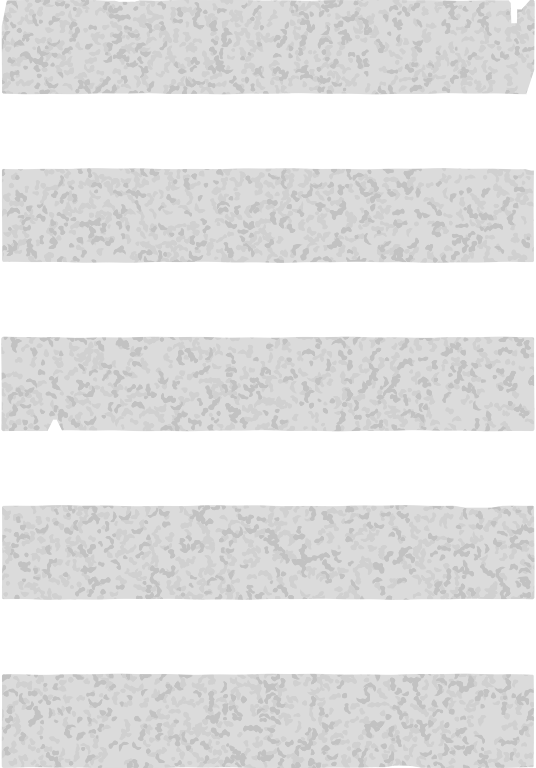
Reproduce this pattern procedurally as a Shadertoy shader.

```glsl
// Five wide grey bars on white, filled with clustered flakes and torn at a few edges.

// Lengths are fractions of the canvas height.
const float BAR_COUNT = 5.0;
const float BAR_PITCH = 0.2194;
const float BAR_HALF = 0.0609;
const float FIRST_CENTRE = 0.0612;
const float SIDE_MARGIN = 0.0024;
const float CORNER_RADIUS = 0.0025;
const float EDGE_WOBBLE = 0.0005;

const float FLAKE_CELL = 0.0125;
const int FLAKE_LAYERS = 2;
const float FLAKE_DENSITY = 0.61;
const float CLUSTERING = 0.17;
const float DARK_CHANCE = 0.38;
const vec2 FLAKE_RADIUS = vec2(0.0021, 0.0036);
const float FLAKE_MAX_HALF_LENGTH = 0.0062;

const float PAPER_TONE = 1.0;
const float BAR_TONE = 0.86;
const float LIGHT_FLAKE = 0.815;
const float DARK_FLAKE = 0.76;

vec4 hash4(vec2 p) {
    vec4 h = fract(p.xyxy * vec4(0.1031, 0.1030, 0.0973, 0.1099));
    h += dot(h, h.wzxy + 33.33);
    return fract((h.xxyz + h.yzzw) * h.zywx);
}

float coverage(float d, float pixel) {
    return 1.0 - smoothstep(-0.6 * pixel, 0.6 * pixel, d);
}

// Layered sines, roughly -1 to 1, that gather flakes into loose clusters.
float clusterField(vec2 p) {
    return 0.4 * sin(p.x * 23.0 + 2.0 * sin(p.y * 31.0))
         + 0.35 * sin(p.y * 67.0 + p.x * 38.0)
         + 0.25 * sin(p.x * 113.0 - p.y * 91.0);
}

// Bent, lumpy capsule lying along x.
float flakeDistance(vec2 p, float halfLength, float radius, float bend) {
    p.y += bend * p.x * p.x;
    float lump = 1.0 + 0.22 * sin(p.x * 800.0 + bend);
    p.x -= clamp(p.x, -halfLength, halfLength);
    return length(p) - radius * lump;
}

// Cellular scatter: each cell may hold one flake of either tone.
float flakeTone(vec2 p, float pixel) {
    float tone = BAR_TONE;
    for (int layer = 0; layer < FLAKE_LAYERS; layer++) {
        vec2 grid = p / FLAKE_CELL + float(layer) * vec2(37.4, 71.7);
        vec2 base = floor(grid);
        for (int j = -1; j <= 1; j++)
        for (int i = -1; i <= 1; i++) {
            vec2 cell = base + vec2(i, j);
            vec4 place = hash4(cell + 11.0);
            vec4 form = hash4(cell + 251.0);
            vec2 offset = (grid - cell - place.xy) * FLAKE_CELL;
            float chance = FLAKE_DENSITY + CLUSTERING * clusterField(p - offset);
            if (place.z > chance) continue;
            float angle = 6.2832 * place.w;
            float c = cos(angle), s = sin(angle);
            float d = flakeDistance(mat2(c, -s, s, c) * offset,
                                    form.x * FLAKE_MAX_HALF_LENGTH,
                                    mix(FLAKE_RADIUS.x, FLAKE_RADIUS.y, form.y),
                                    (form.z - 0.5) * 160.0);
            float ink = form.w < DARK_CHANCE ? DARK_FLAKE : LIGHT_FLAKE;
            tone = min(tone, mix(BAR_TONE, ink, coverage(d, pixel)));
        }
    }
    return tone;
}

// Tapered bite into an edge, positive inside; inset is the depth below that edge.
float bite(float dx, float inset, float halfWidth, float taper, float depth) {
    float side = (halfWidth - abs(dx) - taper * inset) / sqrt(1.0 + taper * taper);
    return min(side, depth - inset);
}

// Wear particular to each bar, counted upward from the bottom.
float tears(float x, float y, float row, float width) {
    float top = BAR_HALF - y, bottom = BAR_HALF + y;
    float cut = -1.0;
    if (row > 3.5) {
        cut = bite(x - width + 0.0285, top, 0.0045, 0.03, 0.030);
        cut = max(cut, bite(x - width + 0.022, top, 0.014, 0.9, 0.012));
        cut = max(cut, bite(x - width, bottom, 0.0125, 0.33, 0.05));
        cut = max(cut, bite(x, top, 0.009, 0.2, 0.05));
        cut = max(cut, bite(x - 0.165, top, 0.018, 4.0, 0.002));
    } else if (row > 2.5) {
        cut = bite(x - width, top, 0.016, 4.0, 0.0024);
    } else if (row > 1.5) {
        cut = bite(x - 0.0715, bottom, 0.0095, 0.5, 0.0145);
    } else if (row > 0.5) {
        cut = bite(x - width + 0.075, top, 0.032, 6.0, 0.0025);
    } else {
        cut = bite(x - 0.523, bottom, 0.026, 6.0, 0.0028);
    }
    return cut;
}

void mainImage(out vec4 fragColor, in vec2 fragCoord) {
    float pixel = 1.0 / iResolution.y;
    vec2 p = fragCoord * pixel;
    float width = iResolution.x * pixel;

    // Repeat one bar up the canvas.
    float row = clamp(round((p.y - FIRST_CENTRE) / BAR_PITCH), 0.0, BAR_COUNT - 1.0);
    float y = p.y - FIRST_CENTRE - row * BAR_PITCH;

    // Rounded bar with slightly uneven edges.
    float wobble = EDGE_WOBBLE * (sin(p.x * 29.0 + row * 2.3) + 0.5 * sin(p.x * 97.0 + y * 40.0 + row));
    vec2 halfSize = vec2(0.5 * width - SIDE_MARGIN, BAR_HALF);
    vec2 q = abs(vec2(p.x - 0.5 * width, y)) - halfSize + CORNER_RADIUS;
    float d = length(max(q, 0.0)) + min(max(q.x, q.y), 0.0) - CORNER_RADIUS + wobble;
    d = max(d, tears(p.x, y, row, width));

    float tone = mix(PAPER_TONE, flakeTone(p, pixel), coverage(d, pixel));
    fragColor = vec4(vec3(tone), 1.0);
}
```
